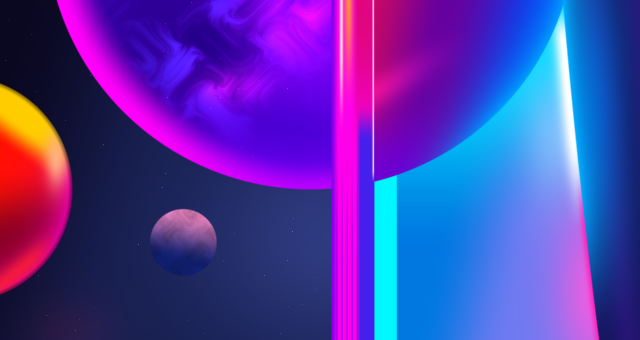
Give the GLSL for this background, as a Shadertoy shader.

```glsl
// Neon space scene: a huge glass planet split by a light pillar, two smaller worlds and a glowing curtain.

// Soft antialiased coverage of a signed distance
float cover(float d) {
    float w = 1.0 / iResolution.y;
    return smoothstep(w, -w, d);
}

// Elliptical gaussian spot
float glow(vec2 p, vec2 center, vec2 size) {
    vec2 q = (p - center) / size;
    return exp(-dot(q, q));
}

float band(float x, float center, float width) {
    float q = (x - center) / width;
    return exp(-q * q);
}

vec2 hash2(vec2 cell) {
    return fract(sin(vec2(dot(cell, vec2(127.1, 311.7)), dot(cell, vec2(269.5, 183.3)))) * 43758.5);
}

// Layered, folded sines for clouds and surface mottling
float clouds(vec2 p) {
    float sum = 0.0, amp = 0.5;
    for (int i = 0; i < 5; i++) {
        p += 0.6 * sin(p.yx * 1.7 + float(i));
        sum += amp * (0.5 + 0.5 * sin(p.x) * sin(p.y));
        p = mat2(1.5, 1.1, -1.1, 1.5) * p;
        amp *= 0.55;
    }
    return sum;
}

// One point per grid cell, most of them hidden
float stars(vec2 p) {
    vec2 cell = floor(p * 24.0);
    vec2 seed = hash2(cell);
    float d = length(fract(p * 24.0) - 0.2 - 0.6 * seed);
    return smoothstep(0.06, 0.0, d) * step(0.88, hash2(cell + 7.0).x) * seed.y;
}

vec3 deepSpace(vec2 p) {
    vec3 c = mix(vec3(0.04, 0.03, 0.13), vec3(0.09, 0.12, 0.31), smoothstep(0.0, 0.55, p.x + 0.3 * (1.0 - p.y) - 0.08));
    c += vec3(0.09, 0.11, 0.19) * glow(p, vec2(0.98, 0.3), vec2(0.4, 0.33));
    c += vec3(0.08, 0.0, 0.0) * glow(p, vec2(0.2, 0.02), vec2(0.13, 0.1));
    return c + vec3(0.35, 0.25, 0.4) * stars(p);
}

// Lit veil right of the pillar, with its bright slanted border
vec3 curtain(vec2 p) {
    float drop = 1.0 - p.y;
    float side = p.x - 1.655 - 0.085 * drop - 0.022 * drop * drop;
    vec3 veil = mix(vec3(0.0, 0.47, 0.88), vec3(0.0, 0.85, 1.0), smoothstep(0.25, 0.8, p.y));
    veil = mix(veil, vec3(0.45, 0.48, 0.95), 0.95 * smoothstep(1.22, 1.5, p.x - 0.22 * p.y) * smoothstep(0.85, 0.3, p.y));
    veil = mix(veil, vec3(0.6, 0.8, 1.0), 0.7 * glow(p, vec2(1.64, 0.6), vec2(0.1, 0.2)));
    veil = mix(veil, vec3(1.0, 0.35, 0.88), 0.85 * glow(p, vec2(1.75, 0.14), vec2(0.12, 0.28)));
    veil = mix(veil, vec3(0.0, 0.97, 1.0), cover(p.x - 1.167));
    veil = mix(veil, vec3(1.0), band(side, -0.008, 0.028) * smoothstep(0.3, 0.6, p.y) * smoothstep(1.0, 0.88, p.y));
    veil = mix(veil, vec3(1.0, 0.15, 0.75), band(side, 0.0, 0.012) * smoothstep(0.5, 0.3, p.y));

    // Dark folds outside the border
    vec3 outside = mix(vec3(0.09, 0.08, 0.37), vec3(0.15, 0.08, 0.45), 0.5 + 0.5 * sin(p.x * 45.0 + p.y * 5.0));
    outside = mix(outside, vec3(0.0, 0.35, 0.85), 0.7 * glow(p, vec2(1.74, 0.68), vec2(0.09, 0.38)));
    outside = mix(outside, vec3(0.0, 0.68, 1.0), exp(-max(side, 0.0) * 16.0) * smoothstep(0.0, 0.5, p.y));
    return mix(outside, veil, cover(side));
}

vec3 glassPlanet(vec2 p, float d) {
    // Left half: violet nebula with a broad magenta rim
    vec3 left = mix(vec3(0.2, 0.0, 0.62), vec3(0.42, 0.0, 0.93), smoothstep(0.4, 0.95, p.x + 0.35 * (1.0 - p.y)));
    left = mix(left, vec3(0.25, 0.0, 0.8), 0.7 * glow(p, vec2(0.85, 0.62), vec2(0.22, 0.1)));
    float mist = clouds(p * 17.0);
    float area = glow(p, vec2(0.6, 0.87), vec2(0.18, 0.19));
    left = mix(left, vec3(0.11, 0.0, 0.5), 0.8 * area * smoothstep(0.7, 0.35, mist));
    left += vec3(0.1, 0.16, 0.45) * area * smoothstep(0.5, 0.85, mist);
    left += vec3(0.75, 0.06, 0.4) * mist * (glow(p, vec2(0.69, 0.75), vec2(0.09, 0.05)) + glow(p, vec2(0.88, 0.97), vec2(0.12, 0.13)));
    left += vec3(0.4, 0.25, 0.5) * stars(p * 1.5);
    float lower = smoothstep(0.35, 0.9, p.x);
    float rim = smoothstep(mix(-0.14, -0.09, lower), mix(-0.015, 0.012, lower), d);
    left = mix(left, mix(vec3(1.0, 0.0, 0.98), vec3(0.75, 0.0, 1.0), lower), rim);

    // Right half: crimson through violet to a wide cyan rim
    float along = p.x + 0.2 * (1.0 - p.y);
    vec3 right = mix(vec3(0.78, 0.03, 0.4), vec3(0.4, 0.0, 0.62), smoothstep(1.08, 1.32, along));
    right = mix(right, vec3(0.05, 0.15, 0.92), smoothstep(1.32, 1.62, along));
    right = mix(right, vec3(0.42, 0.0, 0.85), 0.9 * glow(p, vec2(1.14, 0.48), vec2(0.22, 0.16)));
    right += vec3(0.25, 0.04, 0.1) * band(p.y - 0.55 * p.x, 0.12, 0.05) * smoothstep(1.4, 1.1, p.x);
    right = mix(right, vec3(0.0, 0.62, 1.0), exp(d * 13.0) * smoothstep(1.15, 1.5, p.x));
    return mix(right, left, cover(p.x - 1.04));
}

vec3 pillar(vec2 p) {
    float top = smoothstep(0.45, 0.95, p.y);
    vec3 c = mix(vec3(0.5, 0.0, 0.92), vec3(1.0, 0.0, 0.92), smoothstep(0.976, 0.996, p.x));
    c = mix(c, vec3(0.55, 0.0, 0.95), 0.65 * smoothstep(0.2, 1.0, sin(p.x * 420.0)) * smoothstep(0.6, 0.2, p.y));
    c = mix(c, vec3(0.88, 0.02, 0.5), top * smoothstep(1.03, 1.055, p.x));
    c = mix(c, vec3(0.27, 0.12, 0.92), smoothstep(1.045, 1.062, p.x) * smoothstep(0.7, 0.58, p.y));
    c = mix(c, vec3(1.0, 0.55, 0.25), smoothstep(0.65, 1.0, p.y) * band(p.x, 1.025, 0.012));
    c = mix(c, vec3(1.0, 0.88, 0.8), smoothstep(0.6, 0.85, p.y) * band(p.x, 1.004, 0.005));
    return mix(c, vec3(1.0, 0.75, 0.95), band(p.x, 1.098, 0.003) * smoothstep(0.46, 0.5, p.y));
}

vec3 firePlanet(vec2 p, float d) {
    vec3 c = mix(vec3(0.5, 0.0, 0.08), vec3(1.0, 0.06, 0.0), smoothstep(0.28, 0.5, p.y - 0.3 * p.x));
    c = mix(c, vec3(1.0, 0.8, 0.0), smoothstep(0.58, 0.68, p.y + 0.75 * p.x));
    c = mix(c, vec3(0.95, 0.0, 0.72), exp(d * 16.0) * smoothstep(0.62, 0.46, p.y));
    c = mix(c, vec3(1.0, 0.12, 0.2), 0.8 * band(p.y - 0.8 * p.x, 0.16, 0.04) * smoothstep(0.18, 0.08, p.x));
    c = mix(c, vec3(1.0, 0.72, 0.55), 0.85 * glow(p, vec2(0.165, 0.53), vec2(0.03, 0.08)));
    return c * (0.55 + 0.45 * smoothstep(0.0, -0.015, d));
}

vec3 moon(vec2 p) {
    vec2 q = (p - vec2(0.539, 0.287)) / 0.098;
    vec3 c = mix(vec3(0.06, 0.12, 0.42), vec3(0.85, 0.48, 0.7), smoothstep(-0.6, 1.0, q.y + 0.2 * q.x));
    return c * (0.8 + 0.35 * clouds(q * 5.0));
}

void mainImage(out vec4 fragColor, in vec2 fragCoord) {
    vec2 p = fragCoord / iResolution.y;
    p.x += 0.941 - 0.5 * iResolution.x / iResolution.y;

    vec3 color = mix(curtain(p), deepSpace(p), cover(p.x - 1.04));
    float bigD = length(p - vec2(0.914, 1.223)) - 0.78;
    color = mix(color, glassPlanet(p, bigD), cover(bigD));
    color = mix(color, pillar(p), cover(abs(p.x - 1.038) - 0.063));
    float fireD = length(p - vec2(-0.12, 0.444)) - 0.333;
    color = mix(color, firePlanet(p, fireD), cover(fireD));
    color = mix(color, moon(p), cover(length(p - vec2(0.539, 0.287)) - 0.098));
    fragColor = vec4(clamp(color, 0.0, 1.0), 1.0);
}
```
